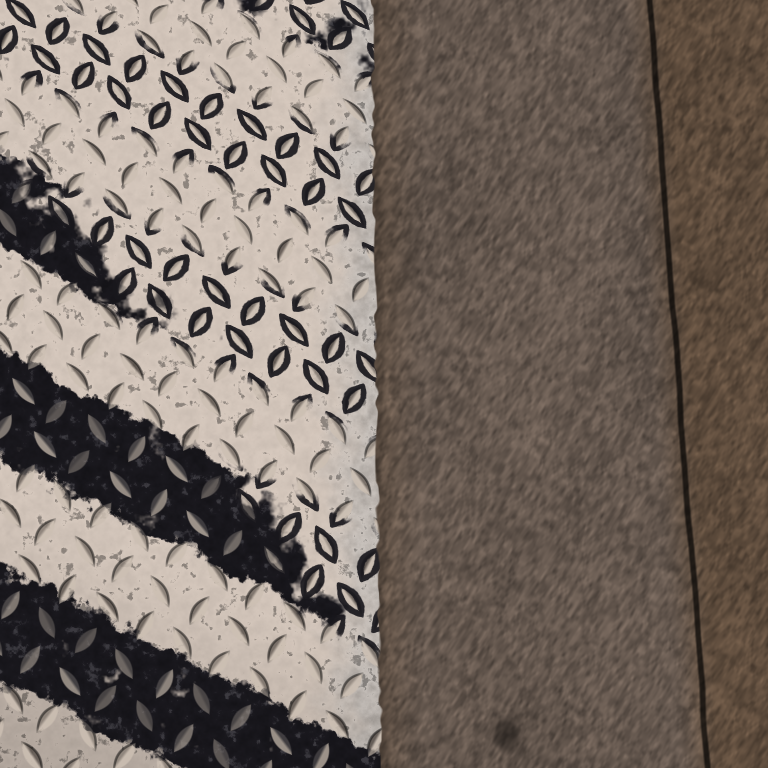
This texture is drawn by a WebGL 1 fragment shader. Its source:

```glsl
precision highp float;
uniform vec2 u_resolution;

#define BAND_HALF 0.25
#define ROWS_PER_BAND 5.0
#define TREAD_PITCH 0.056
#define TREAD_SIZE vec2(0.41, 0.15)
#define CREAM vec3(0.86, 0.805, 0.76)
#define PAINT vec3(0.095, 0.09, 0.11)
#define CARPET vec3(0.385, 0.335, 0.30)
#define CARPET_BROWN vec3(0.365, 0.295, 0.235)

float hash(vec2 p) {
  vec3 q = fract(vec3(p.xyx) * 0.1031);
  q += dot(q, q.yzx + 33.33);
  return fract((q.x + q.y) * q.z);
}

float noise(vec2 p) {
  vec2 i = floor(p), f = fract(p);
  f = f * f * (3.0 - 2.0 * f);
  return mix(mix(hash(i), hash(i + vec2(1, 0)), f.x),
             mix(hash(i + vec2(0, 1)), hash(i + vec2(1, 1)), f.x), f.y);
}

float fbm(vec2 p) {
  float sum = 0.0, amp = 0.5;
  for (int i = 0; i < 4; i++) {
    sum += amp * noise(p);
    p = p * 2.03 + 17.0;
    amp *= 0.5;
  }
  return sum / 0.9375;
}

vec2 rotate(vec2 p, float a) {
  float c = cos(a), s = sin(a);
  return vec2(c * p.x + s * p.y, c * p.y - s * p.x);
}

// Band number, counted upward; spacing shrinks toward the top
float bandCoord(vec2 uv) {
  float drop = 1.0 - uv.y - 0.5 * uv.x;
  return (0.298 - sqrt(max(0.0888 - 0.0469 * (0.81 - drop), 0.0))) / 0.0234;
}

// Nearest raised lens: x = distance, yz = position inside it, w = random
vec4 tread(vec2 grid) {
  vec4 best = vec4(9.0);
  vec2 home = floor(grid);
  for (int j = -1; j <= 1; j++) {
    for (int i = -1; i <= 1; i++) {
      vec2 cell = home + vec2(float(i), float(j));
      float rnd = hash(cell + 41.0);
      vec2 p = grid - cell - 0.5 - 0.12 * (vec2(rnd, hash(cell + 73.0)) - 0.5);
      float odd = mod(cell.x + cell.y, 2.0);
      p = rotate(p, mix(1.45, -0.58, odd) + 0.25 * (rnd - 0.5));
      vec2 n = p / TREAD_SIZE;
      float d = max(abs(p.y) - TREAD_SIZE.y * (1.0 - n.x * n.x), abs(p.x) - TREAD_SIZE.x);
      if (d < best.x) best = vec4(d, n, rnd);
    }
  }
  return best;
}

vec3 metalPlate(vec2 uv) {
  float band = bandCoord(uv);
  float along = (uv.x + 0.5 * (1.0 - uv.y)) / 1.118;
  vec4 t = tread(vec2(along / TREAD_PITCH, band * ROWS_PER_BAND) + 20.0);
  float grit = fbm(uv * 95.0), blotch = fbm(uv * 34.0 + 9.0);

  // Bare surface, greyer near the right rim and duller at the lower left
  vec3 col = CREAM * (0.96 + 0.1 * (grit - 0.5));
  float rim = smoothstep(0.40, 0.485, uv.x + 0.06 * (blotch - 0.5));
  col = mix(col, vec3(0.70, 0.69, 0.68) + 0.3 * (grit - 0.5), 0.65 * rim);
  col *= 1.0 - 0.16 * smoothstep(0.4, 0.0, uv.y + 0.4 * uv.x);
  col *= 1.0 - 0.35 * smoothstep(0.66, 0.80, grit);

  // Painted bands: solid at lower left, worn down to rings at upper right
  float ragged = 0.11 * (blotch - 0.5) + 0.09 * (grit - 0.5);
  float offCentre = abs(fract(band + 0.5) - 0.5) + ragged;
  float inBand = 1.0 - smoothstep(BAND_HALF - 0.012, BAND_HALF + 0.012, offCentre);
  float wear = smoothstep(0.5, 0.8, uv.x + 0.25 * band);
  wear -= 0.4 * smoothstep(3.4, 3.9, band);
  float solid = inBand * smoothstep(0.4, 0.58, 0.8 + 0.9 * (blotch - 0.5) - 0.72 * wear);
  float ringZone = 1.0 - smoothstep(BAND_HALF - 0.01, BAND_HALF + 0.05, offCentre);
  float ring = 1.0 - smoothstep(0.055, 0.10, abs(t.x - 0.03) + 0.08 * (grit - 0.5));
  ring *= ringZone * smoothstep(0.02, 0.25, wear);

  // Lens shading: lit face, shaded face, thin cast shadow
  float inside = 1.0 - smoothstep(-0.025, 0.025, t.x);
  float outline = 1.0 - smoothstep(0.01, 0.05, abs(t.x));
  float shade = smoothstep(-0.1, 0.5, t.z) * (0.4 + 0.6 * t.w);
  vec3 lens = mix(vec3(0.80, 0.75, 0.70), vec3(0.30, 0.27, 0.25), shade);
  vec3 plain = mix(col, lens, 0.85 * inside);
  plain *= 1.0 - 0.5 * outline * smoothstep(-0.5, 0.6, t.z);
  vec3 painted = PAINT * (0.75 + 0.5 * grit) + 0.12 * smoothstep(0.62, 0.8, grit);
  vec3 scuffed = mix(vec3(0.64, 0.60, 0.56), vec3(0.25, 0.24, 0.25), shade);
  painted = mix(painted, scuffed, inside * (0.45 + 0.5 * t.w));
  col = mix(plain, painted, solid);
  return mix(col, PAINT, 0.92 * ring);
}

vec3 carpet(vec2 uv) {
  // Short slanted fibres over broad soft patches
  vec2 f = rotate(uv + 0.012 * fbm(uv * 22.0), 1.05);
  float fibre = noise(f * vec2(85.0, 210.0)) + 0.6 * noise(f * vec2(170.0, 330.0) + 5.0) - 0.8;
  float patchy = fbm(uv * 7.0) - 0.5;
  float seam = uv.x - 0.846 - 0.0757 * (1.0 - uv.y) - 0.003 * (noise(uv * 18.0) - 0.5);
  float brown = max(smoothstep(-0.04, 0.02, seam), 0.5 * smoothstep(0.56, 0.48, uv.x));
  vec3 col = mix(CARPET, CARPET_BROWN, brown);
  col *= 1.0 + 0.36 * fibre + 0.22 * patchy;
  col *= 1.0 - 0.68 * (1.0 - smoothstep(0.0018, 0.0055, abs(seam)));
  float stain = length((uv - vec2(0.661, 0.043)) * vec2(1.0, 0.8)) + 0.012 * (noise(uv * 90.0) - 0.5);
  return col * (1.0 - 0.42 * (1.0 - smoothstep(0.005, 0.024, stain)));
}

void main() {
  vec2 uv = gl_FragCoord.xy / u_resolution;
  float edge = uv.x - mix(0.496, 0.484, uv.y) - 0.006 * (noise(uv * 80.0) - 0.5);
  vec3 floorCol = carpet(uv) * (1.0 - 0.2 * smoothstep(0.014, 0.0, edge));
  gl_FragColor = vec4(mix(metalPlate(uv), floorCol, smoothstep(-0.0015, 0.0015, edge)), 1.0);
}
```
